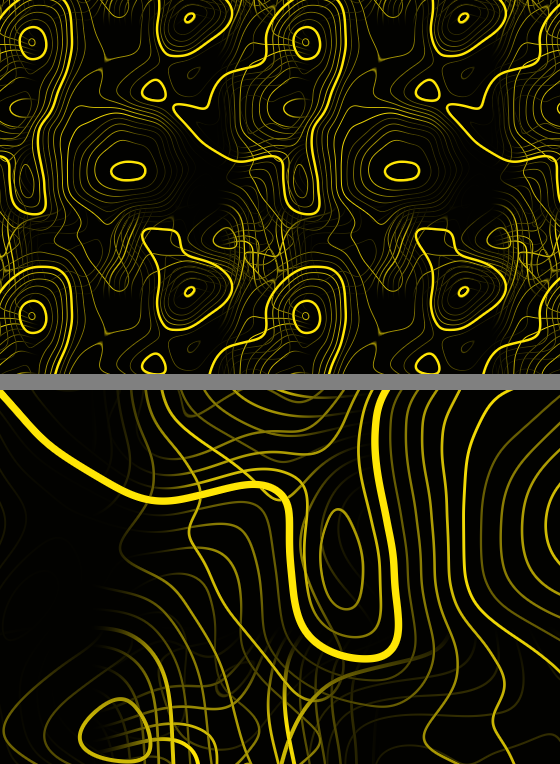
Top, the full canvas; bottom, a detail of the centre.
This pattern is drawn by a Shadertoy shader. Its source:

```glsl
// Seamless tile of glowing yellow topographic contour lines on black, with crossing lines along the seams

float hash(vec2 p) {
    return fract(sin(dot(p, vec2(127.1, 311.7))) * 43758.5453);
}

// Value noise that repeats over the unit tile, n cells per side
float noise(vec2 p, float n) {
    p *= n;
    vec2 i = floor(p), f = p - i;
    f = f * f * f * (f * (f * 6.0 - 15.0) + 10.0);
    vec2 a = mod(i, n), b = mod(i + 1.0, n);
    return mix(mix(hash(a), hash(vec2(b.x, a.y)), f.x),
               mix(hash(vec2(a.x, b.y)), hash(b), f.x), f.y);
}

// Shortest offset from the origin on the repeating tile
vec2 wrap(vec2 d) {
    return fract(d + 0.5) - 0.5;
}

// Hills and basins: centre x, centre y, radius, height in contour levels
const vec4 HILLS[11] = vec4[11](
    vec4(0.69, 0.05, 0.15, 10.4), vec4(0.56, 0.34, 0.14, 6.0),
    vec4(0.70, 0.47, 0.10, 4.7),  vec4(0.47, 0.61, 0.20, -5.7),
    vec4(0.88, 0.36, 0.10, 4.8),  vec4(0.86, 0.52, 0.10, 5.2),
    vec4(0.68, 0.69, 0.11, 6.0),  vec4(0.55, 0.85, 0.12, 6.0),
    vec4(0.11, 0.12, 0.18, 11.0), vec4(0.05, 0.42, 0.16, 9.5),
    vec4(0.10, 0.68, 0.13, 7.0));

float terrain(vec2 p) {
    // Bend the ground so that the outlines wander
    p += 0.07 * (vec2(noise(p, 6.0), noise(p + 0.37, 6.0)) - 0.5);
    float h = 2.4 * (noise(p, 5.0) - 0.5) + 0.8 * (noise(p, 10.0) - 0.5);
    for (int i = 0; i < 11; i++) {
        vec2 d = wrap(p - HILLS[i].xy) / HILLS[i].z;
        h += HILLS[i].w * exp(-dot(d, d));
    }
    return h;
}

// Ink of the nearest contour; every fifth level is a bold line
float contours(vec2 p, float boldWidth, float pixel) {
    const float e = 0.002;
    float h = terrain(p);
    vec2 slope = vec2(terrain(p + vec2(e, 0.0)), terrain(p + vec2(0.0, e))) - h;
    float level = floor(h + 0.5);
    float dist = abs(h - level) / max(length(slope) / e, 6.0);

    float rank = mod(level, 5.0);
    bool bold = rank < 0.5 && abs(level) > 0.5;
    float fade = mix(0.95, 0.4, rank / 4.0) * smoothstep(0.0, 0.5, noise(p + 0.2, 4.0));
    float halfWidth = bold ? boldWidth : mix(0.0011, 0.0018, fade);
    float ink = clamp((halfWidth - dist) / pixel + 0.5, 0.0, 1.0);
    return ink * min(1.0, 2.0 * halfWidth / pixel + 0.2) * (bold ? 1.0 : fade);
}

void mainImage(out vec4 fragColor, in vec2 fragCoord) {
    // Square tiles, counted from the upper left corner
    float tileSize = 0.732 * iResolution.y;
    vec2 p = vec2(fragCoord.x, iResolution.y - fragCoord.y) / tileSize;
    float pixel = 1.0 / tileSize;

    // Main sheet, then shifted sheets that overlap it near the seams
    vec2 seam = 1.0 - smoothstep(vec2(0.05), vec2(0.18), abs(wrap(p - vec2(0.97, 0.92))));
    float ink = contours(p, 0.0045, pixel);
    for (int i = 1; i < 4; i++) {
        float presence = i == 1 ? seam.x : i == 2 ? seam.y * 0.8 : seam.x * seam.y;
        if (presence > 0.0) {
            vec2 shift = float(i) * vec2(0.37, 0.23);
            ink = max(ink, presence * contours(p + shift, 0.0024, pixel));
        }
    }

    vec3 color = mix(vec3(0.008, 0.008, 0.0), vec3(1.0, 0.9, 0.02), ink);
    fragColor = vec4(color, 1.0);
}
```
